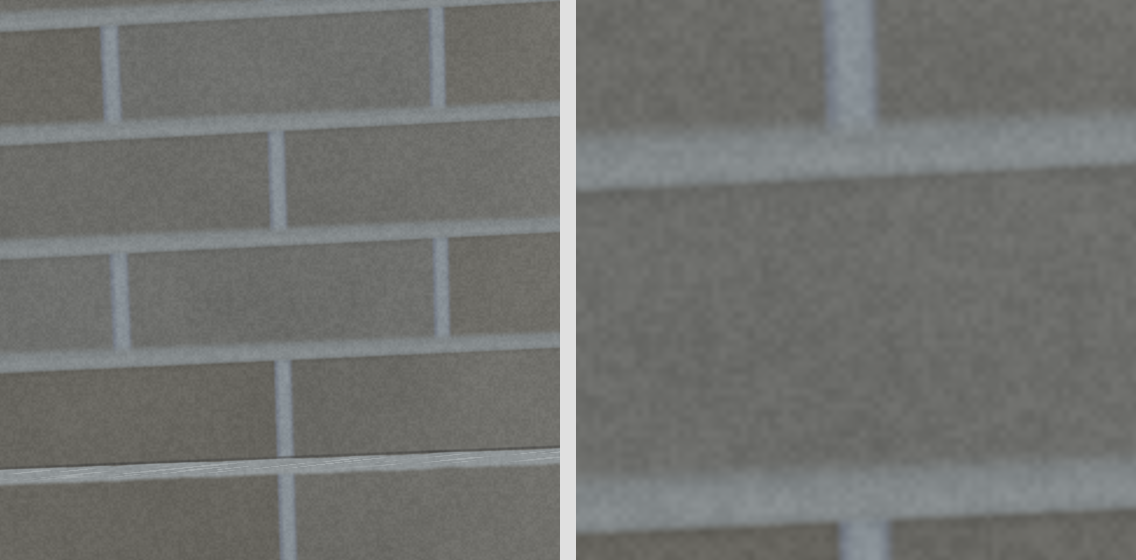
Left: the whole. Right: its middle third, enlarged.
Give the GLSL for this texture, as a WebGL 1 fragment shader.

```glsl
precision highp float;

uniform vec2 u_resolution;

const vec3 WARM_BRICK = vec3(0.402, 0.394, 0.368);
const vec3 COOL_BRICK = vec3(0.430, 0.434, 0.424);
const vec3 BED_GROUT = vec3(0.500, 0.522, 0.530);
const vec3 HEAD_GROUT = vec3(0.530, 0.562, 0.585);
const vec3 RIM_BLUE = vec3(0.455, 0.480, 0.525);
const vec3 SEAM_GROUT = vec3(0.560, 0.582, 0.590);
const vec3 CHIP_WHITE = vec3(0.670, 0.690, 0.695);
const vec3 CRACK_DARK = vec3(0.290, 0.290, 0.285);
const float SEAM_ROW = 4.0;

float hash(vec2 p) {
  vec3 q = fract(p.xyx * vec3(0.1031, 0.1030, 0.0973));
  q += dot(q, q.yzx + 33.33);
  return fract((q.x + q.y) * q.z);
}

float noise(vec2 p) {
  vec2 i = floor(p);
  vec2 f = fract(p);
  f = f * f * (3.0 - 2.0 * f);
  float low = mix(hash(i), hash(i + vec2(1.0, 0.0)), f.x);
  float high = mix(hash(i + vec2(0.0, 1.0)), hash(i + vec2(1.0, 1.0)), f.x);
  return mix(low, high, f.y);
}

float fbm(vec2 p) {
  float sum = 0.0;
  float gain = 0.5;
  for (int i = 0; i < 4; i++) {
    sum += gain * noise(p);
    p = p * 2.03 + 17.0;
    gain *= 0.5;
  }
  return sum / 0.9375;
}

// Soft strip between two edges, each with its own blur
float band(float d, float lo, float hi, float loBlur, float hiBlur) {
  return smoothstep(lo - loBlur, lo + loBlur, d)
       * (1.0 - smoothstep(hi - hiBlur, hi + hiBlur, d));
}

vec3 brickColor(vec2 p, vec2 id) {
  vec3 color = mix(WARM_BRICK, COOL_BRICK, hash(id + 41.0));
  color += 0.035 * (fbm(p * 7.0 + id * 5.0) - 0.5);
  color += 0.028 * smoothstep(0.55, 1.05, p.x);
  return color;
}

// Upright joint: blue rims around a pale core
vec3 addHeadJoint(vec3 color, float d, float scale) {
  float s = d / scale;
  vec3 grout = mix(RIM_BLUE, HEAD_GROUT, band(s, -0.009, 0.012, 0.005, 0.006));
  return mix(color, grout, band(s, -0.0150, 0.0155, 0.0035, 0.0045));
}

// Level joint: gradual upper side, crisp and shaded lower side
vec3 addBedJoint(vec3 color, float d, float scale) {
  float s = d / scale;
  color -= 0.025 * band(s, 0.016, 0.023, 0.003, 0.006);
  vec3 grout = BED_GROUT + 0.025 * band(s, -0.001, 0.011, 0.006, 0.004);
  return mix(color, grout, band(s, -0.0150, 0.0160, 0.0085, 0.0035));
}

// Chipped seam with a dark crack along its top
vec3 addSeam(vec3 color, float d, float x) {
  float wobble = 0.0045 * (fbm(vec2(x * 24.0, 3.0)) - 0.5);
  float s = d + wobble;
  vec3 grout = SEAM_GROUT + 0.05 * (fbm(vec2(x * 60.0, d * 190.0)) - 0.5);
  float chips = smoothstep(0.58, 0.78, noise(vec2(x * 38.0 + d * 500.0, d * 150.0)));
  grout = mix(grout, CHIP_WHITE, 0.65 * chips * band(s, -0.009, 0.007, 0.002, 0.004));
  color = mix(color, grout, band(s, -0.0125, 0.0150, 0.0020, 0.0050));
  float crack = band(d, -0.0172, -0.0130, 0.0022, 0.0018);
  return mix(color, CRACK_DARK, crack * (0.55 + 0.4 * noise(vec2(x * 18.0, 8.0))));
}

void main() {
  vec2 p = gl_FragCoord.xy / u_resolution;
  p.y = 1.0 - p.y;

  // Slightly fanned courses, rising to the right
  float coursePitch = 0.2031 + 0.0033 * p.x;
  float v = (p.y - 0.039 + 0.052 * p.x) / coursePitch;
  float row = floor(v);
  float bed = floor(v + 0.5);
  float bedDist = (v - bed) * coursePitch;

  // Half-brick stagger, with the courses around the seam aligned
  float stagger = 0.5 * mod(row - step(SEAM_ROW, row), 2.0);
  float brickPitch = 0.586 - 0.023 * p.y;
  float u = (p.x - 0.1927 - 0.041 * p.y) / brickPitch - stagger;
  float headDist = (u - floor(u + 0.5)) * brickPitch;

  float scale = mix(1.12, 0.88, p.x);
  vec3 color = brickColor(p, vec2(floor(u), row) + 20.0);
  color = addHeadJoint(color, headDist, scale);
  if (abs(bed - SEAM_ROW) < 0.5) {
    color = addSeam(color, bedDist, p.x);
  } else {
    color = addBedJoint(color, bedDist, scale);
  }

  // Fine mineral grain over everything
  color += 0.040 * (noise(p * 240.0) - 0.5) + 0.025 * (noise(p * 105.0 + 9.0) - 0.5);
  gl_FragColor = vec4(color, 1.0);
}
```
